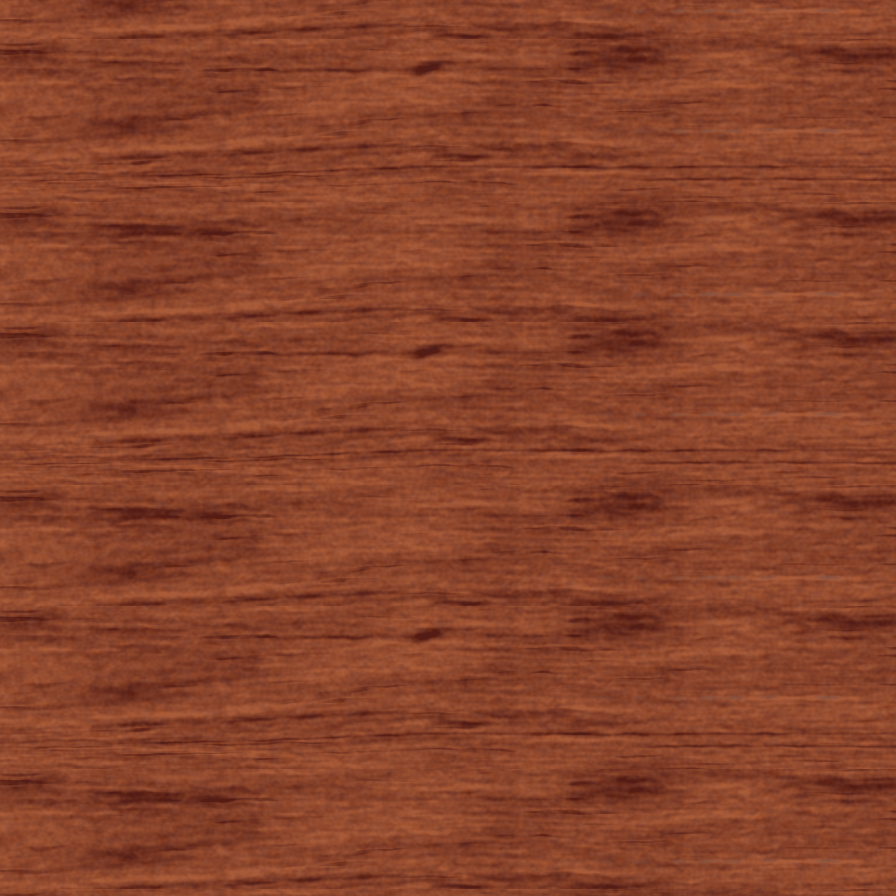
Write a three.js fragment shader that draws this texture.

```glsl
// Reddish brown wood veneer: tall and short grain bands alternating down the canvas
#define PERIOD 0.3164      // height of one tall and one short band
#define TALL 0.1823        // height of the tall band
#define PHASE 0.043        // distance from the top edge to the first band
#define SEAM_X 0.475       // where the slanted grain ends
#define SLANT 0.05         // slope of the grain left of the seam
#define GRAIN 0.42         // contrast of the fine grain
#define MOTTLE 0.30        // contrast of the small speckle
#define DARK_WOOD vec3(0.33, 0.11, 0.08)
#define LIGHT_WOOD vec3(0.645, 0.345, 0.215)
#define GREY_FIBRE vec3(0.48, 0.32, 0.28)

varying vec2 vUv;

vec2 gradient(vec2 cell) {
  vec2 h = vec2(dot(cell, vec2(127.1, 311.7)), dot(cell, vec2(269.5, 183.3)));
  return 2.0 * fract(sin(h) * 43758.55) - 1.0;
}

// Gradient noise, about -0.7 to 0.7
float noise(vec2 p) {
  vec2 i = floor(p);
  vec2 f = fract(p);
  vec2 u = f * f * f * (f * (f * 6.0 - 15.0) + 10.0);
  vec2 e = vec2(0.0, 1.0);
  float low = mix(dot(gradient(i), f), dot(gradient(i + e.yx), f - e.yx), u.x);
  float high = mix(dot(gradient(i + e), f - e), dot(gradient(i + 1.0), f - 1.0), u.x);
  return mix(low, high, u.y);
}

// Soft elliptical stain
float stain(vec2 p, vec2 centre, vec2 radius) {
  vec2 q = (p - centre) / radius;
  return exp(-dot(q, q));
}

// Thin fibre with nearly constant strength along its length
float fibre(vec2 p, vec2 centre, vec2 radius) {
  vec2 q = (p - centre) / radius;
  q *= q;
  return exp(-q.x * q.x * q.x - q.y);
}

void main() {
  // Band coordinates, measured downward; the short band cuts off the tall one
  float x = vUv.x;
  float y = mod(1.0 - vUv.y - PHASE, PERIOD);
  float isShort = step(TALL, y);
  float isTall = 1.0 - isShort;
  float bandHeight = mix(TALL, PERIOD - TALL, isShort);
  float depth = y - TALL * isShort;

  // Bend the grain to the left of the seam, with a slow waver and a fine jitter
  float bend = smoothstep(0.05, 0.115, depth) * (1.0 - smoothstep(0.135, 0.18, depth));
  float waver = 0.002 * noise(vec2(x * 5.0, depth * 16.0));
  waver += 0.0022 * noise(vec2(x * 42.0, depth * 70.0));
  vec2 p = vec2(x, depth - SLANT * max(SEAM_X - x, 0.0) * bend + waver);

  // Stains spill over the joint into the band above
  float spill = depth - bandHeight * step(bandHeight - 0.03, depth);
  vec2 s = vec2(x, spill + waver);

  // Broad, medium and fine grain, then short fibres and speckle
  float tone = 0.715 + 0.30 * noise(p * vec2(4.0, 22.0) + 3.7);
  tone += GRAIN * 0.8 * noise(p * vec2(6.0, 62.0) + 11.3);
  tone += GRAIN * 0.9 * noise(p * vec2(9.0, 170.0) + 29.1);
  tone += GRAIN * 0.7 * noise(p * vec2(32.0, 180.0) + 37.7);
  tone += MOTTLE * noise(p * vec2(80.0, 135.0) + 5.9);
  tone += MOTTLE * 0.7 * noise(vUv * vec2(190.0, 220.0));

  // Scattered dark pores and bright fibres, broken along their length
  float gaps = smoothstep(-0.25, 0.2, noise(p * vec2(30.0, 120.0) + 91.0));
  float pores = smoothstep(0.2, 0.4, noise(p * vec2(8.0, 150.0) + 47.3));
  float glints = smoothstep(0.2, 0.45, noise(p * vec2(6.0, 110.0) + 71.9));
  tone += (0.22 * glints - 0.42 * pores) * gaps;

  // Feathered stains repeated in every band
  float feather = 0.85 + 1.1 * noise(s * vec2(32.0, 120.0) + 17.0);
  float dark = 0.50 * stain(s, vec2(0.695, 0.016), vec2(0.065, 0.025));
  dark += 0.55 * stain(s, vec2(0.95, 0.021), vec2(0.075, 0.020));
  dark += 0.40 * stain(s, vec2(0.03, 0.021), vec2(0.075, 0.015));
  dark += 0.38 * stain(s, vec2(0.56, 0.031), vec2(0.024, 0.006));
  dark += 0.30 * stain(p, vec2(0.14, 0.086), vec2(0.05, 0.010));
  tone -= dark * feather;

  // Slanted streak, bright strip above it and broken streaks past the seam
  float broken = 0.3 + 0.9 * smoothstep(-0.3, 0.2, noise(p * vec2(24.0, 90.0) + 83.0));
  tone -= 0.50 * broken * fibre(p, vec2(0.30, 0.117), vec2(0.18, 0.0034));
  tone += 0.24 * fibre(p, vec2(0.20, 0.104), vec2(0.27, 0.006));
  tone -= 0.55 * broken * fibre(p, vec2(0.515, 0.131), vec2(0.032, 0.0042));
  tone -= 0.55 * broken * fibre(p, vec2(0.59, 0.123), vec2(0.07, 0.0065));

  // Tall band: knot with a tail, bright fibre below, two long lines
  vec2 k = s - vec2(0.479, 0.033);
  k.y += 0.28 * k.x;
  float knot = 0.85 * stain(k, vec2(0.0), vec2(0.021, 0.0065));
  knot += 0.42 * broken * fibre(s, vec2(0.36, 0.036), vec2(0.12, 0.0027));
  knot -= 0.26 * fibre(s, vec2(0.48, 0.042), vec2(0.09, 0.0028));
  float tallSide = mix(isTall, isShort, step(spill, 0.0));
  tone -= knot * tallSide;
  tone -= 0.42 * isTall * broken * fibre(p, vec2(0.62, 0.143), vec2(0.46, 0.0017));
  tone -= 0.42 * isTall * broken * fibre(p, vec2(0.87, 0.157), vec2(0.16, 0.0017));

  // Short band: ragged dark streak on the left
  float ragged = 0.8 + 1.5 * noise(s * vec2(28.0, 120.0) + 61.0);
  tone -= 0.55 * ragged * (1.0 - tallSide) * fibre(s, vec2(0.19, 0.033), vec2(0.085, 0.008));

  // Colour with a faint cool speckle, and sparse grey fibres on the right
  vec3 colour = mix(DARK_WOOD, LIGHT_WOOD, clamp(tone, 0.0, 1.05));
  colour += vec3(-0.02, 0.008, 0.035) * noise(vUv * vec2(70.0, 120.0) + 13.0);
  float grey = fibre(p, vec2(0.82, 0.103), vec2(0.15, 0.0018));
  grey *= smoothstep(-0.1, 0.3, noise(p * vec2(32.0, 40.0) + 7.0));
  gl_FragColor = vec4(mix(colour, GREY_FIBRE, 0.7 * grey), 1.0);
}
```
